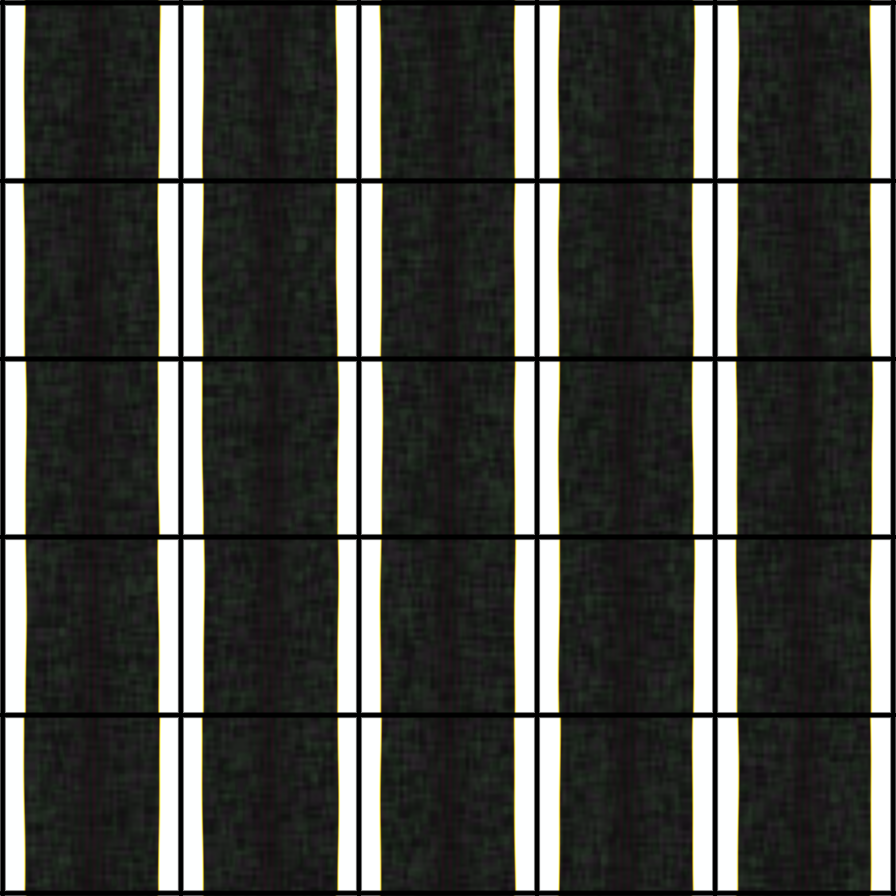
Write a WebGL 1 fragment shader that draws this pattern.

```glsl
precision highp float;
// Five by five grid of dark woven bands on white, divided by thin black lines.

uniform vec2 u_resolution;

const float REPEATS = 5.0;
const float MARGIN = 0.0031;        // canvas edge to the first line centre
const float LINE_HALF = 0.0029;     // half width of the grid lines, canvas units
const float SOFTNESS = 0.0013;      // half width of the smoothed edges, canvas units
const float BAND_LEFT = 0.124;      // band limits, cell units
const float BAND_RIGHT = 0.877;
const float EDGE_WOBBLE = 0.006;
const float EDGE_SHIFT = 0.005;     // offset of each edge from cell to cell
const float SEAM_CENTER = 0.502;
const float SEAM_WIDTH = 0.085;
const float WEAVE_STRENGTH = 0.055;

const vec3 PAPER = vec3(0.995, 1.0, 1.0);
const vec3 CLOTH = vec3(0.105, 0.118, 0.104);
const vec3 CLOTH_GREEN = vec3(0.115, 0.155, 0.115);
const vec3 CLOTH_PLUM = vec3(0.120, 0.100, 0.120);
const vec3 SEAM = vec3(0.095, 0.075, 0.080);
const vec3 FRINGE = vec3(-0.004, 0.001, 0.002);  // edge shift per channel

float hash(vec2 p) {
  vec3 q = fract(vec3(p.xyx) * 0.1031);
  q += dot(q, q.yzx + 33.33);
  return fract((q.x + q.y) * q.z);
}

float valueNoise(vec2 p) {
  vec2 i = floor(p);
  vec2 f = fract(p);
  f = f * f * (3.0 - 2.0 * f);
  float low = mix(hash(i), hash(i + vec2(1.0, 0.0)), f.x);
  float high = mix(hash(i + vec2(0.0, 1.0)), hash(i + 1.0), f.x);
  return mix(low, high, f.y);
}

// Slow sideways drift of a band edge, different in every cell
float edgeDrift(float y, vec2 cell, float side) {
  float seed = hash(cell + side * 17.0 + 41.0);
  float wave = sin(y * 3.1 + seed * 6.28) + 0.4 * sin(y * 8.3 + seed * 23.0);
  return EDGE_SHIFT * (seed * 2.0 - 1.0) + EDGE_WOBBLE * 0.6 * wave;
}

// Dark cloth with crossed threads, colour specks and a plum seam
vec3 cloth(vec2 p, vec2 cell) {
  vec2 q = p + cell * 13.0 + 100.0;
  float warp = valueNoise(q * vec2(46.0, 11.0)) - 0.5;
  float weft = valueNoise(q * vec2(12.0, 44.0) + 50.0) - 0.5;
  float tint = valueNoise(q * vec2(24.0, 17.0) + 90.0);

  float offset = (p.x - SEAM_CENTER) / SEAM_WIDTH;
  float seam = exp(-offset * offset);

  vec3 color = mix(CLOTH, CLOTH_GREEN, smoothstep(0.56, 0.9, tint));
  color = mix(color, CLOTH_PLUM, smoothstep(0.45, 0.15, tint) * 0.9);
  color = mix(color, SEAM, seam * 0.8);
  color += WEAVE_STRENGTH * (warp + weft) * (1.0 - 0.5 * seam);

  // Fine upright threads along the seam, alternately red and green
  float thread = sin(p.x * 150.0) * (0.5 + valueNoise(q * vec2(20.0, 6.0)));
  color += seam * thread * vec3(0.026, -0.012, 0.008);
  return max(color, 0.0);
}

void main() {
  vec2 uv = gl_FragCoord.xy / u_resolution;
  float pitch = (1.0 - 2.0 * MARGIN) / REPEATS;
  vec2 grid = (uv - MARGIN) / pitch;
  vec2 cell = floor(grid);
  vec2 p = fract(grid);
  float soft = max(SOFTNESS, 0.7 / min(u_resolution.x, u_resolution.y));

  // Band
  float left = BAND_LEFT + edgeDrift(p.y, cell, 0.0);
  float right = BAND_RIGHT + edgeDrift(p.y, cell, 1.0);
  float inside = min(p.x - left, right - p.x);
  vec3 cover = smoothstep(-soft / pitch, soft / pitch, vec3(inside) - FRINGE.zyx);
  vec3 color = mix(PAPER, cloth(p, cell), cover);

  // Grid lines
  vec2 toLine = min(p, 1.0 - p) * pitch;
  float lineDistance = min(toLine.x, toLine.y) - LINE_HALF;
  color *= smoothstep(-soft, soft, lineDistance);

  gl_FragColor = vec4(color, 1.0);
}
```
